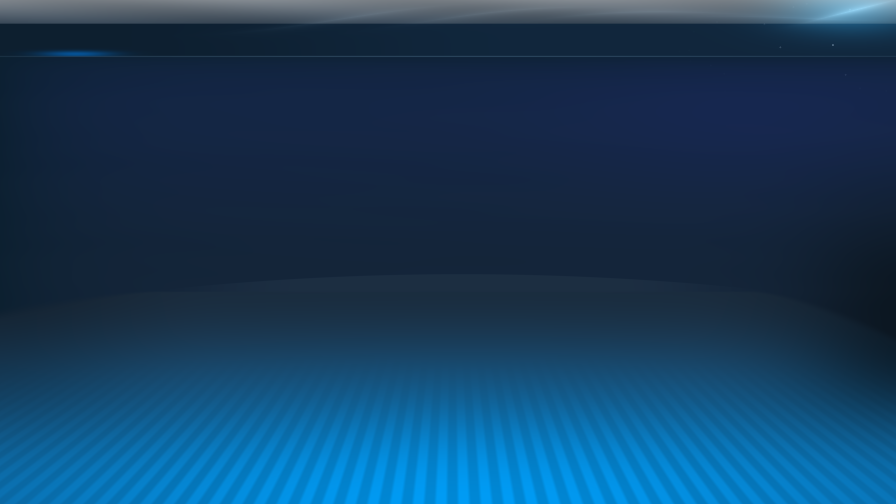
A WebGL 2 fragment shader for this background:

```glsl
#version 300 es
precision highp float;
// Dark navy stage with a glowing blue ray-striped floor and a misty light bar on top.
uniform vec2 u_resolution;
out vec4 outColor;

#define BAND_Y 0.953
#define RAIL_Y 0.888
#define HORIZON 0.421
#define VANISH vec2(0.505, 0.72)
#define RAY_PERIOD 0.0352
#define RAY_DEPTH 0.13
#define GLOW_SIZE vec2(0.53, 0.205)
#define FLARE_POS vec2(0.95, 0.978)

float hash(vec2 p) {
  return fract(sin(dot(p, vec2(127.1, 311.7))) * 43758.5);
}

// Elliptical Gaussian light
float glow(vec2 p, vec2 center, vec2 size) {
  vec2 d = (p - center) / size;
  return exp(-dot(d, d));
}

// Coverage below a height, smoothed over one pixel
float below(float y, float edge) {
  float w = 0.75 / u_resolution.y;
  return 1.0 - smoothstep(edge - w, edge + w, y);
}

// Layered sines give faint brushed streaks
float streaks(vec2 p) {
  float sum = 0.0;
  for (int i = 1; i <= 3; i++) {
    float k = float(i);
    sum += sin(p.y * 40.0 * k + p.x * 6.0 + 2.0 * sin(p.x * 4.0 * k + k)) / k;
  }
  return sum;
}

vec3 wall(vec2 p) {
  vec3 low = vec3(0.078, 0.145, 0.225);
  vec3 high = vec3(0.080, 0.150, 0.275);
  vec3 c = mix(low, high, smoothstep(0.45, 0.83, p.y));
  c += vec3(0.008, 0.004, 0.040) * glow(p, vec2(0.84, 0.78), vec2(0.24, 0.17));
  c = mix(c, vec3(0.040, 0.120, 0.180), 0.8 * exp(-p.x / 0.075));
  c = mix(c, vec3(0.040, 0.080, 0.115), 0.9 * glow(p, vec2(1.02, 0.38), vec2(0.12, 0.20)));
  // Shadow cast by the rail
  float shade = exp(-(RAIL_Y - p.y) / 0.028);
  c = mix(c, vec3(0.045, 0.125, 0.190), 0.75 * clamp(shade, 0.0, 1.0));
  return c + 0.0011 * streaks(p);
}

vec3 stageFloor(vec2 p) {
  vec3 c = mix(vec3(0.112, 0.235, 0.345), vec3(0.105, 0.168, 0.235),
               smoothstep(0.22, HORIZON, p.y));
  float side = smoothstep(0.25, 0.52, abs(p.x - 0.5));
  c *= 1.0 - 0.22 * side * smoothstep(0.0, 0.25, p.y);
  float light = glow(p, vec2(0.52, 0.0), GLOW_SIZE);
  // Wide low light keeps the front corners blue
  c = mix(c, vec3(0.040, 0.400, 0.640), 0.75 * glow(p, vec2(0.5, 0.0), vec2(1.2, 0.15)));
  c = mix(c, vec3(0.0, 0.610, 0.960), light);
  // Stripes fan out from the vanishing point
  float ray = (p.x - VANISH.x) / (VANISH.y - p.y) / RAY_PERIOD;
  float stripe = abs(fract(ray) - 0.5);
  float soft = 0.07 + fwidth(ray) * 0.5;
  float dark = smoothstep(0.25 - soft, 0.25 + soft, stripe);
  float fade = 1.0 - smoothstep(0.04, 0.31, p.y);
  return c * (1.0 - RAY_DEPTH * dark * fade * (1.0 - 0.4 * side));
}

// Curved light threads drifting through the top bar
float wisps(vec2 p) {
  float sum = 0.0;
  for (int i = 0; i < 4; i++) {
    float k = float(i);
    float x = p.x - 0.38 - 0.17 * k;
    float y = 0.962 + 0.016 * sin(x * 11.0 + k) + 0.10 * x;
    sum += exp(-abs(p.y - y) / 0.006) * exp(-x * x / 0.008);
  }
  return sum;
}

vec3 topBar(vec2 p) {
  vec3 strip = mix(vec3(0.050, 0.120, 0.185), vec3(0.065, 0.150, 0.235),
                   smoothstep(0.1, 0.6, p.x));
  float t = clamp((p.y - BAND_Y) / (1.0 - BAND_Y), 0.0, 1.0);
  vec3 mist = mix(vec3(0.215, 0.275, 0.335), vec3(0.490, 0.515, 0.540), t);
  mist *= 1.0 + 0.05 * sin(p.x * 17.0 + 3.0 * t);
  vec3 c = mix(mist, strip, below(p.y, BAND_Y));
  c += vec3(0.05, 0.06, 0.065) * wisps(p);
  c += vec3(0.05, 0.23, 0.31) * glow(p, FLARE_POS, vec2(0.08, 0.045));
  float arc = FLARE_POS.y + 0.45 * (p.x - FLARE_POS.x);
  c += vec3(0.17, 0.20, 0.21) * exp(-abs(p.y - arc) / 0.008) * glow(p, FLARE_POS, vec2(0.045));
  return c + vec3(-0.03, 0.20, 0.40) * glow(p, vec2(0.085, 0.893), vec2(0.040, 0.006));
}

// Sparse specks around the flare
float specks(vec2 p) {
  vec2 q = p * vec2(16.0, 9.0) * 4.0;
  vec2 cell = floor(q);
  vec2 spot = 0.2 + 0.6 * vec2(hash(cell), hash(cell + 7.0));
  float d = length(fract(q) - spot);
  float lit = step(0.82, hash(cell + 19.0));
  return lit * (1.0 - smoothstep(0.03, 0.10, d)) * glow(p, vec2(0.94, 0.91), vec2(0.09, 0.05));
}

void main() {
  vec2 p = gl_FragCoord.xy / u_resolution;
  // Floor rim drops toward both sides, more steeply on the right
  float rim = HORIZON - 0.045 * pow(max(0.17 - p.x, 0.0) / 0.17, 1.3)
            - 0.10 * pow(max(p.x - 0.84, 0.0) / 0.16, 1.5);
  float rimBlur = 0.002 + 0.012 * smoothstep(0.3, 0.5, abs(p.x - 0.5));
  float onFloor = 1.0 - smoothstep(rim - rimBlur, rim + rimBlur, p.y);
  // Shallow dome standing on the horizon line
  float domeX = (p.x - 0.515) / 0.355;
  float dome = HORIZON + 0.035 * (1.0 - domeX * domeX);
  float domeMask = below(p.y, dome) * (1.0 - smoothstep(0.5, 1.0, abs(domeX)));
  vec3 color = mix(wall(p), vec3(0.115, 0.185, 0.262), 0.85 * domeMask);
  color = mix(color, stageFloor(p), onFloor);
  color *= 1.0 - 0.4 * onFloor * glow(p, vec2(1.03, 0.30), vec2(0.11, 0.13));
  color = mix(topBar(p), color, below(p.y, RAIL_Y));
  // Thin rail highlight
  float rail = 1.0 - smoothstep(0.0004, 0.0024, abs(p.y - RAIL_Y));
  color += vec3(0.10, 0.12, 0.13) * rail * (0.5 + 0.5 * sin(p.x * 3.14));
  color += 0.25 * specks(p);
  outColor = vec4(clamp(color, 0.0, 1.0), 1.0);
}
```
